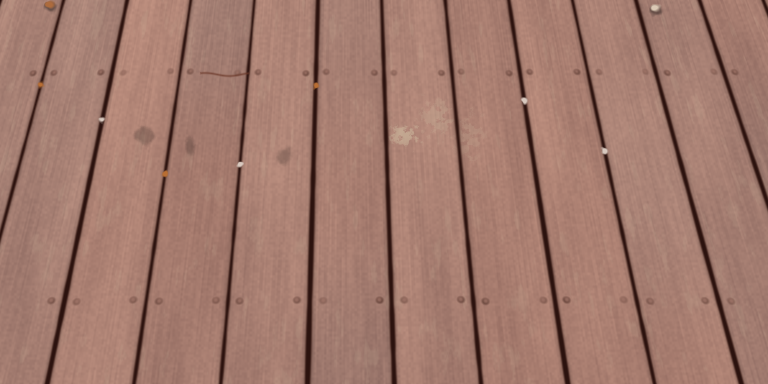
Give the GLSL for this texture, as a WebGL 2 fragment shader.

```glsl
#version 300 es
precision highp float;
// Weathered red-brown deck boards in perspective, with dark gaps, paired screws, stains and crumbs.
uniform vec2 u_resolution;
out vec4 fragColor;

float hash(vec2 p) {
  vec3 q = fract(p.xyx * vec3(0.1031, 0.1030, 0.0973));
  q += dot(q, q.yzx + 33.33);
  return fract((q.x + q.y) * q.z);
}

float noise(vec2 p) {
  vec2 i = floor(p), f = fract(p);
  f = f * f * (3.0 - 2.0 * f);
  return mix(mix(hash(i), hash(i + vec2(1, 0)), f.x),
             mix(hash(i + vec2(0, 1)), hash(i + vec2(1, 1)), f.x), f.y);
}

float fbm(vec2 p) {
  float sum = 0.0, amp = 0.5;
  for (int i = 0; i < 4; i++) {
    sum += amp * noise(p);
    p = p * 2.03 + 17.0;
    amp *= 0.5;
  }
  return sum / 0.9375;
}

// Soft-edged coverage of a signed distance
float cover(float d, float soft) {
  return 1.0 - smoothstep(-soft, soft, d);
}

void main() {
  vec2 p = gl_FragCoord.xy / u_resolution.y;
  float px = 1.0 / u_resolution.y;
  const vec3 DARK = vec3(0.17, 0.07, 0.055), EDGE = vec3(0.36, 0.23, 0.195);
  const vec3 DUST = vec3(0.79, 0.70, 0.60);

  // Perspective: boards narrow toward the top
  float pitch = mix(0.2260, 0.1656, p.y);
  float u = (p.x - mix(0.8008, 0.8281, p.y)) / pitch;
  float board = floor(u), across = fract(u);
  float gap = floor(u + 0.5);
  float scale = pitch / 0.2;

  // Wood: tone per board, broad weathering, long grain and fine speckle
  float tone = 0.47 + 0.32 * (hash(vec2(board + 40.0, 7.0)) - 0.5) + 0.16 * (p.y - 0.5);
  tone += 0.75 * (fbm(vec2(u * 2.5, p.y * 3.0 + board * 9.0)) - 0.5);
  tone += 0.30 * (noise(vec2(u * 45.0 + 500.0, p.y * 7.0 + board * 13.0)) - 0.5);
  tone += 0.28 * (noise(p * 150.0) - 0.5);
  vec3 color = mix(vec3(0.585, 0.437, 0.397), vec3(0.73, 0.56, 0.50), tone);
  float grey = noise(vec2(board * 5.0 + 300.0, p.y * 2.0));
  color += (grey - 0.5) * vec3(-0.025, 0.004, 0.014);

  // Pale scuffs along the grain
  float scuff = smoothstep(0.62, 0.8, fbm(vec2(u * 9.0 + 80.0, p.y * 14.0)));
  color = mix(color, DUST, 0.16 * scuff);

  // Dry, flaky patches that fade toward the right
  for (int i = 0; i < 3; i++) {
    float n = float(i);
    vec2 q = (p - vec2(1.055 + 0.085 * n, 0.65 + 0.04 * n * (2.0 - n))) / vec2(0.046, 0.036 + 0.02 * n);
    float flakes = fbm(p * 70.0 + n * 31.0) + 0.55 * exp(-dot(q, q));
    float patchMask = exp(-0.6 * dot(q, q));
    color = mix(color, DUST, 0.75 * patchMask * smoothstep(0.82, 1.0, flakes) / (1.0 + n));
  }

  // Damp dark spots
  for (int i = 0; i < 3; i++) {
    float n = float(i);
    vec2 q = p - vec2(0.378 + 0.052 * n + 0.065 * n * n, 0.645 - 0.026 * n);
    float d = length(q * vec2(1.0 + 0.5 * n * (2.0 - n), 1.0)) - 0.022 + 0.022 * (fbm(p * 45.0) - 0.5);
    color *= 1.0 - 0.19 * cover(d, 0.008);
  }

  // Screws: two per board on two cross rows
  for (int row = 0; row < 2; row++) {
    float r = float(row);
    vec2 id = vec2(board * 2.0 + step(0.5, across) + 60.0, r + 3.0);
    float wear = hash(id);
    vec2 q = vec2((abs(across - 0.5) - 0.35) * pitch, p.y - mix(0.217, 0.812, r));
    q += 0.006 * (vec2(hash(id + 5.0), hash(id + 9.0)) - 0.5);
    float d = length(q * vec2(1.0, 1.12)) - 0.0088 * scale;
    color = mix(color, EDGE, mix(0.35, 0.9, wear) * cover(d, 0.002 + px));
    float shine = length(q - vec2(-0.001, 0.0015)) - 0.0052 * scale;
    color = mix(color, vec3(0.63, 0.46, 0.41), 0.75 * cover(shine, 0.002 + px));
  }

  // Gaps: shaded board edges around a dark core, each a little different in width
  float offset = (u - gap) * pitch;
  float halfWidth = scale * mix(0.0042, 0.0070, hash(vec2(gap + 20.0, 2.0)));
  halfWidth += 0.0014 * (noise(vec2(gap * 7.0 + 90.0, p.y * 28.0)) - 0.5);
  float gapDist = abs(offset) - halfWidth;
  color *= 1.0 - 0.10 * cover(gapDist - 0.006, 0.006);
  color = mix(color, EDGE, 0.85 * cover(gapDist - 0.0006, 0.0018 + px));
  color = mix(color, DARK, cover(gapDist + 0.0015, 0.001 + px));

  // Crumbs caught in some of the gaps
  vec2 seed = vec2(gap + 30.0, 11.0);
  vec2 crumb = vec2(offset, p.y - mix(0.48, 0.8, hash(seed)));
  float crumbDist = length(crumb) - 0.007 + 0.006 * (noise(p * 120.0) - 0.5);
  vec3 crumbColor = mix(vec3(0.85, 0.79, 0.75), vec3(0.72, 0.43, 0.20), step(0.65, hash(seed + 4.0)));
  color = mix(color, crumbColor, step(0.45, hash(seed + 8.0)) * cover(crumbDist, 0.001 + px));

  // Loose bits near the far edge
  for (int i = 0; i < 2; i++) {
    float n = float(i);
    vec2 q = p - vec2(0.13 + 1.577 * n, 0.988 - 0.008 * n);
    float d = length(q * vec2(0.7, 1.0)) - 0.009 + 0.006 * (noise(p * 90.0) - 0.5);
    color *= 1.0 - 0.35 * cover(d + q.y * 0.4 - 0.002, 0.003);
    color = mix(color, mix(vec3(0.68, 0.42, 0.24), vec3(0.86, 0.79, 0.71), n), cover(d, 0.001 + px));
  }

  // Thin curved twig
  vec2 t = p - vec2(0.585, 0.806 + 0.004 * sin(p.x * 50.0));
  float twig = max(abs(t.y) - 0.002, abs(t.x) - 0.063);
  color = mix(color, vec3(0.42, 0.22, 0.16), 0.8 * cover(twig, 0.001 + px));

  fragColor = vec4(color, 1.0);
}
```
